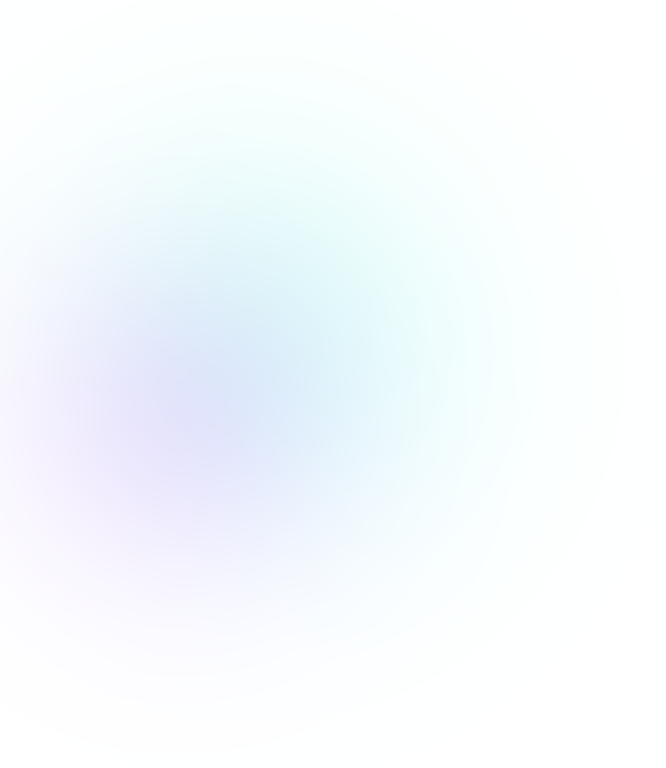
Reproduce this background procedurally as a WebGL 1 fragment shader.

```glsl
precision highp float;
// A pale pastel haze on white: mint at the upper right, blue in the middle
// and lilac at the lower left. Three offset Gaussian glows overlap, each
// absorbing mostly one colour channel from the white ground.

uniform vec2 u_resolution;

// Soft round falloff, 1 at the centre.
float glow(vec2 p, vec2 center, float spread) {
    vec2 d = (p - center) / spread;
    return exp(-0.5 * dot(d, d));
}

void main() {
    // Canvas units: height is 1, origin at the lower left.
    vec2 p = gl_FragCoord.xy / u_resolution.y;

    // Cyan absorbs red, lilac absorbs green, and a faint warmth absorbs blue.
    vec3 absorbed = vec3(
        0.138 * glow(p, vec2(0.332, 0.540), 0.192),
        0.105 * glow(p, vec2(0.234, 0.458), 0.156),
        0.022 * glow(p, vec2(0.326, 0.590), 0.165));

    gl_FragColor = vec4(vec3(1.0) - absorbed, 1.0);
}
```
